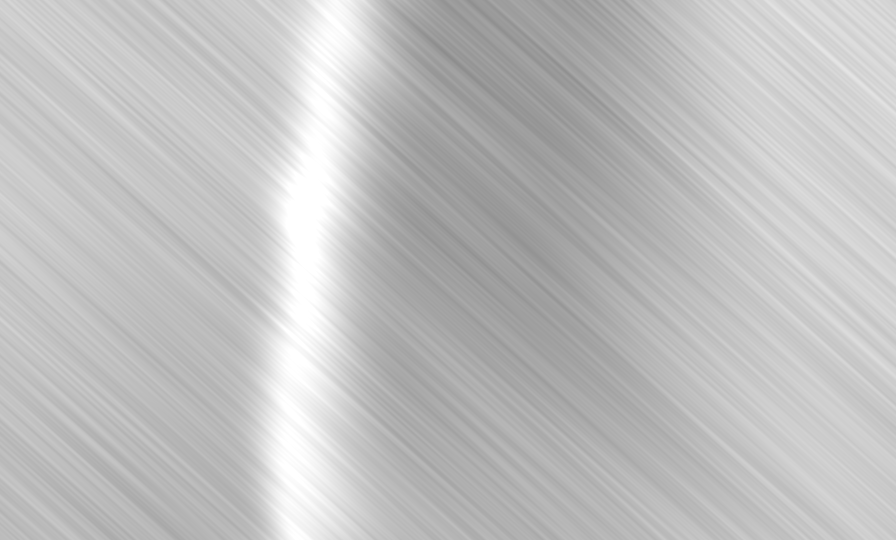
This texture is drawn by a WebGL 1 fragment shader. Its source:

```glsl
precision highp float;
uniform vec2 u_resolution;

vec2 randomGradient(vec2 cell) {
  float h = fract(sin(dot(cell, vec2(127.1, 311.7))) * 43758.545);
  return vec2(cos(6.2832 * h), sin(6.2832 * h));
}

float gradientNoise(vec2 p) {
  vec2 i = floor(p);
  vec2 f = p - i;
  vec2 w = f * f * f * (f * (f * 6.0 - 15.0) + 10.0);
  float a = dot(randomGradient(i), f);
  float b = dot(randomGradient(i + vec2(1.0, 0.0)), f - vec2(1.0, 0.0));
  float c = dot(randomGradient(i + vec2(0.0, 1.0)), f - vec2(0.0, 1.0));
  float d = dot(randomGradient(i + vec2(1.0, 1.0)), f - vec2(1.0, 1.0));
  return mix(mix(a, b, w.x), mix(c, d, w.x), w.y);
}

// Fine scratches: noise stretched along the brushing direction
float brushing(vec2 grain) {
  float sum = 0.0;
  float frequency = 24.0;
  float strength = 0.022;
  for (int i = 0; i < 5; i++) {
    float k = float(i);
    vec2 q = vec2(grain.x * (0.7 + 0.35 * k) + 3.37 * k, grain.y * frequency + 17.3 * k);
    sum += strength * gradientNoise(q);
    frequency *= 1.65;
    strength *= 1.22;
  }
  return sum;
}

// Broad reflections: pale left, bright strip, dark centre, pale right
float reflection(vec2 uv) {
  float x = uv.x;
  float v = uv.y;
  float left = mix(0.70, 0.785, smoothstep(0.0, 0.9, v));
  left += 0.035 * (1.0 - smoothstep(0.0, 0.2, x)) * (1.0 - 0.6 * v);
  float centre = mix(0.70, 0.615, smoothstep(0.0, 0.6, v));
  float right = mix(0.79, 0.84, v);

  float strip = 0.328 + 0.045 * v * v;
  float tone = mix(left, centre, smoothstep(strip - 0.02, strip + 0.13, x));
  float rampStart = mix(0.61, 0.57, smoothstep(0.0, 0.5, v)) + 0.05 * v * v;
  tone = mix(tone, right, smoothstep(rampStart, mix(0.96, 0.86, v), x));

  float offset = x - strip;
  float width = offset < 0.0 ? 0.036 : mix(0.075, 0.047, smoothstep(0.0, 0.6, v));
  float glow = exp(-offset * offset / (width * width));
  return tone + glow * mix(0.28, 0.18, smoothstep(0.55, 1.0, v));
}

void main() {
  vec2 uv = gl_FragCoord.xy / u_resolution;
  vec2 p = gl_FragCoord.xy / u_resolution.y;

  // Grain axes: x runs down to the right, y runs across the scratches
  vec2 along = vec2(cos(0.73), -sin(0.73));
  vec2 grain = vec2(dot(p, along), dot(p, vec2(-along.y, along.x)));

  // Scratches fray the reflections along their own direction
  float fray = 0.035 * gradientNoise(grain * vec2(0.8, 9.0) + 5.3)
             + 0.016 * gradientNoise(grain * vec2(1.2, 55.0) + 8.1);
  vec2 shift = fray * along * vec2(u_resolution.y / u_resolution.x, 1.0);
  float tone = reflection(uv + shift);

  // Wide soft bands, then the fine scratches
  tone += 0.03 * gradientNoise(grain * vec2(0.6, 6.0) + 2.7);
  tone += brushing(grain);

  gl_FragColor = vec4(vec3(clamp(tone, 0.0, 1.0)), 1.0);
}
```
